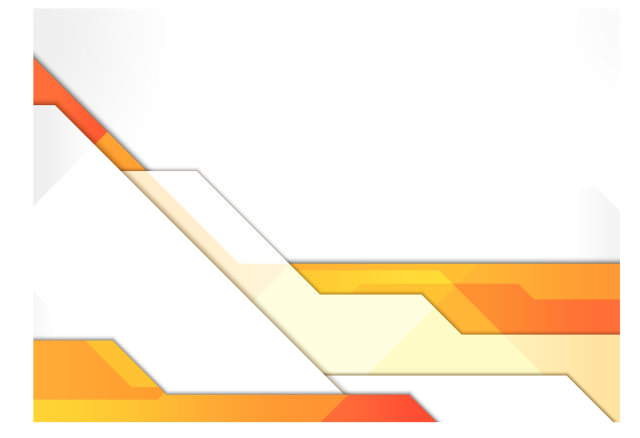
A Shadertoy shader for this background:

```glsl
// Layered paper sheets cut by 45 degree steps: an orange ribbon, cream film and white covers.
// Each outline is a "stair" distance (level, diagonal, level) with a soft shadow,
// painted back to front on a 768 x 525 layout that scales with the canvas.

vec2 p;       // layout position, y measured downward from the top
float pixel;  // size of one screen pixel in layout units

// Signed distances, negative inside
float below(float y) { return y - p.y; }
float belowFall(float c) { return (p.x - p.y - c) * 0.7071; }
float leftOfRise(float c) { return (p.x + p.y - c) * 0.7071; }
float stair(float top, float c, float bottom) {
    return max(below(top), min(belowFall(c), below(bottom)));
}

float fill(float d) { return smoothstep(0.7, -0.7, d / pixel); }

// Multiplier for a shadow that fades away outside an outline
vec3 shadow(float d, float width, vec3 tint) {
    float fade = clamp(1.0 - max(d, 0.0) / width, 0.0, 1.0);
    return mix(vec3(1), tint, fade * fade);
}

vec3 backdrop() {
    float shade = 0.065 * smoothstep(190.0, 0.0, length((p - vec2(40, 40)) * vec2(1, 0.8)));
    shade += 0.018 * smoothstep(130.0, 0.0, length((p - vec2(744, 20)) * vec2(1.6, 1)));
    float facet = fill(max(below(225.0), belowFall(491.0)));
    shade += 0.045 * facet * smoothstep(680.0, 744.0, p.x);
    return vec3(1.0 - shade);
}

vec3 ribbonColour() {
    vec3 red = mix(vec3(1, 0.43, 0.22), vec3(1, 0.36, 0.2), smoothstep(60.0, 120.0, p.x));
    vec3 orange = vec3(1, 0.63, 0.2);
    vec3 col = mix(orange, red, fill(leftOfRise(287.0)));

    // Gold middle with inset facets
    vec3 gold = mix(vec3(1, 0.7, 0.2), vec3(1, 0.75, 0.2), smoothstep(350.0, 520.0, p.x));
    vec3 yellow = mix(vec3(1, 0.79, 0.19), vec3(1, 0.86, 0.22), smoothstep(350.0, 510.0, p.x));
    gold = mix(gold, yellow, fill(max(below(324.0), belowFall(203.0))));
    float inset = fill(max(below(340.0), -leftOfRise(773.0)));
    gold = mix(gold, vec3(1, 0.76, 0.19), inset);
    col = mix(col, gold, fill(-leftOfRise(640.0)));

    // Orange right end with a deeper lower step
    vec3 amber = mix(vec3(1, 0.71, 0.21), vec3(1, 0.6, 0.2), smoothstep(560.0, 744.0, p.x));
    col = mix(col, amber, fill(-leftOfRise(890.0)));
    vec3 deep = mix(vec3(1, 0.57, 0.19), vec3(1, 0.43, 0.21), smoothstep(560.0, 735.0, p.x));
    return mix(col, deep, fill(max(stair(340.0, 282.0, 359.0), -belowFall(203.0))));
}

vec3 creamColour() {
    vec3 col = mix(vec3(1, 0.93, 0.8), vec3(1, 0.96, 0.84), smoothstep(200.0, 340.0, p.x));
    col = mix(col, vec3(1, 1, 0.88), fill(-leftOfRise(665.0)));
    col = mix(col, vec3(1, 0.985, 0.78), fill(-leftOfRise(890.0)));
    vec3 sand = mix(vec3(1, 0.95, 0.74), vec3(1, 0.89, 0.63), smoothstep(580.0, 744.0, p.x));
    return mix(col, sand, fill(-belowFall(203.0)));
}

vec3 footColour() {
    vec3 col = mix(vec3(1, 0.83, 0.2), vec3(1, 0.58, 0.2), smoothstep(40.0, 400.0, p.x));
    vec3 block = mix(vec3(1, 0.67, 0.22), vec3(1, 0.62, 0.18), smoothstep(40.0, 190.0, p.x));
    block = mix(block, vec3(1, 0.76, 0.2), fill(max(-belowFall(-306.0), -below(464.0))));
    col = mix(col, block, fill(max(-below(479.0), leftOfRise(668.0))));
    vec3 red = mix(vec3(1, 0.42, 0.22), vec3(1, 0.3, 0.2), smoothstep(400.0, 515.0, p.x));
    return mix(col, red, fill(-leftOfRise(891.0)));
}

void mainImage(out vec4 fragColor, in vec2 fragCoord) {
    p = vec2(fragCoord.x, iResolution.y - fragCoord.y) / iResolution.xy * vec2(768, 525);
    pixel = 768.0 / iResolution.x;
    vec3 col = backdrop();

    // Ribbon
    float ribbon = stair(0.0, -29.0, 316.0);
    col *= shadow(ribbon, 9.0, vec3(0.5));
    col = mix(col, ribbonColour(), fill(ribbon));

    // Translucent film: cream over the ribbon, white elsewhere
    float film = max(stair(205.0, 31.0, 353.0), stair(0.0, 153.0, 401.0));
    col *= shadow(film, 6.0, vec3(0.68, 0.65, 0.62));
    col = mix(col, mix(vec3(1), creamColour(), fill(ribbon)), fill(film));

    // White cover along the bottom right
    float lowerCover = stair(450.0, 230.0, 999.0);
    col *= shadow(lowerCover, 6.0, vec3(0.6, 0.52, 0.38));
    col = mix(col, vec3(1), fill(lowerCover));

    // White cover on the left with pale grey facets
    float leftCover = stair(126.0, -60.0, 999.0);
    col *= shadow(leftCover, 10.0, vec3(0.68, 0.62, 0.52));
    float grey = 0.065 * fill(leftOfRise(287.0)) * smoothstep(125.0, 40.0, p.x);
    grey += 0.03 * fill(belowFall(-308.0)) * smoothstep(68.0, 40.0, p.x);
    col = mix(col, vec3(1.0 - grey), fill(leftCover));

    // Stepped foot at the bottom left
    float foot = max(stair(408.0, -273.0, 473.0), stair(0.0, 18.0, 999.0));
    col *= shadow(foot, 7.0, vec3(0.55));
    col = mix(col, footColour(), fill(foot));

    // White margin around the panel
    vec2 margin = abs(p - vec2(392, 258)) - vec2(352, 248);
    col = mix(vec3(1), col, fill(max(margin.x, margin.y)));
    fragColor = vec4(col, 1);
}
```
